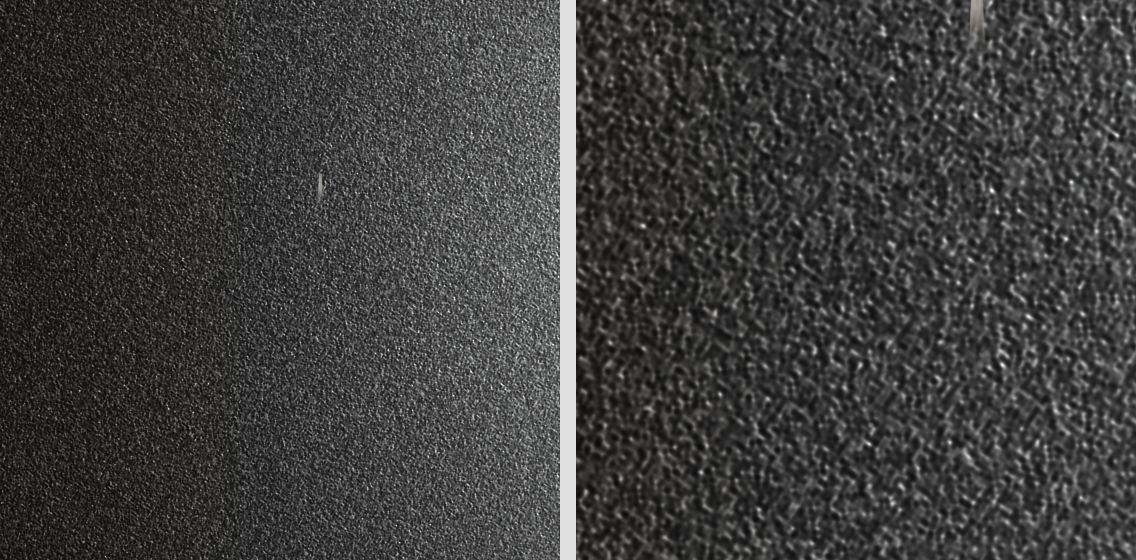
Left: the whole. Right: its middle third, enlarged.
A Shadertoy shader for this texture:

```glsl
// Dark, finely pebbled plastic lit from the right, with a small pale scratch.
// A smooth glow is multiplied by relief shading of a two-layer noise height,
// then scattered glints and the tapered scratch are added on top.

#define GRAIN_SCALE 340.0
#define GRAIN_CONTRAST 1.72
#define LIGHT_OFFSET vec2(0.0024, 0.0010)
#define SHADE_LEVEL 0.122
#define GLOW_LEVEL 0.272
#define GLOW_HEIGHT 0.6
#define GLINT_SCALE 95.0
#define GLINT_RADIUS 0.0025
#define WARM_SHADE vec3(1.05, 0.985, 0.94)
#define COOL_LIGHT vec3(0.995, 1.0, 1.005)
#define SCRATCH_TIP vec2(0.572, 0.692)
#define SCRATCH_LENGTH 0.058

float hash(vec2 p) {
    vec3 q = fract(p.xyx * 0.1031);
    q += dot(q, q.yzx + 33.33);
    return fract((q.x + q.y) * q.z);
}

float valueNoise(vec2 p) {
    vec2 cell = floor(p), f = fract(p);
    f = f * f * (3.0 - 2.0 * f);
    float low = mix(hash(cell), hash(cell + vec2(1, 0)), f.x);
    float high = mix(hash(cell + vec2(0, 1)), hash(cell + vec2(1, 1)), f.x);
    return mix(low, high, f.y);
}

// Two rotated layers hide the noise lattice.
float grainHeight(vec2 uv) {
    mat2 turnA = mat2(0.8, 0.6, -0.6, 0.8);
    mat2 turnB = mat2(0.96, -0.28, 0.28, 0.96);
    float fine = valueNoise(turnA * uv * GRAIN_SCALE + 400.0);
    float broad = valueNoise(turnB * uv * GRAIN_SCALE * 0.76 + 700.0);
    return fine + 0.8 * broad - 0.9;
}

// Brightest glint reaching this point from the neighbouring cells.
float glints(vec2 uv, float pixel) {
    vec2 home = floor(uv * GLINT_SCALE);
    float brightest = 0.0;
    for (int y = -1; y <= 1; y++) {
        for (int x = -1; x <= 1; x++) {
            vec2 cell = home + vec2(x, y);
            vec2 jitter = vec2(hash(cell + 37.0), hash(cell + 151.0));
            float d = length(uv - (cell + jitter) / GLINT_SCALE);
            float spot = 1.0 - smoothstep(0.0, GLINT_RADIUS + 0.3 * pixel, d);
            brightest = max(brightest, spot * pow(hash(cell + 263.0), 5.0));
        }
    }
    return brightest;
}

// Narrow at the tip, wider and fainter below, split into fine streaks.
float scratch(vec2 uv, float pixel) {
    float along = (SCRATCH_TIP.y - uv.y) / SCRATCH_LENGTH;
    float side = uv.x - SCRATCH_TIP.x;
    float halfWidth = mix(0.0022, 0.0052, clamp(along, 0.0, 1.0));
    float body = 1.0 - smoothstep(halfWidth - pixel, halfWidth + pixel, abs(side));
    float ends = smoothstep(0.0, 0.08, along) * (1.0 - smoothstep(0.5, 1.0, along));
    float streak = valueNoise(vec2(side * 600.0 + 90.0, along * 2.5 + 20.0));
    return body * ends * mix(0.6, 1.0, streak);
}

void mainImage(out vec4 fragColor, in vec2 fragCoord) {
    vec2 uv = fragCoord / iResolution.y;
    float pixel = 1.0 / iResolution.y;

    // Broad light falling off to the left and away from its height.
    float reach = pow(clamp(uv.x, 0.0, 1.0), 1.6);
    float rise = uv.y - GLOW_HEIGHT;
    float glow = reach * (1.0 - 0.7 * rise * rise);
    float mottle = 0.97 + 0.06 * valueNoise(uv * 9.0 + 50.0);
    float tone = (SHADE_LEVEL + GLOW_LEVEL * glow) * mottle;

    // Relief: the sides of the grains facing the light are brighter.
    float relief = grainHeight(uv) - 0.45 * grainHeight(uv + LIGHT_OFFSET);
    tone *= exp(relief * GRAIN_CONTRAST * mix(1.0, 0.66, reach));

    // Glints stand out most on the shaded side.
    tone += glints(uv, pixel) * mix(0.42, 0.18, reach);

    vec3 color = tone * mix(WARM_SHADE, COOL_LIGHT, smoothstep(0.0, 0.65, uv.x));
    color = mix(color, vec3(0.72, 0.70, 0.67), 0.95 * scratch(uv, pixel));
    fragColor = vec4(clamp(color, 0.0, 1.0), 1.0);
}
```
